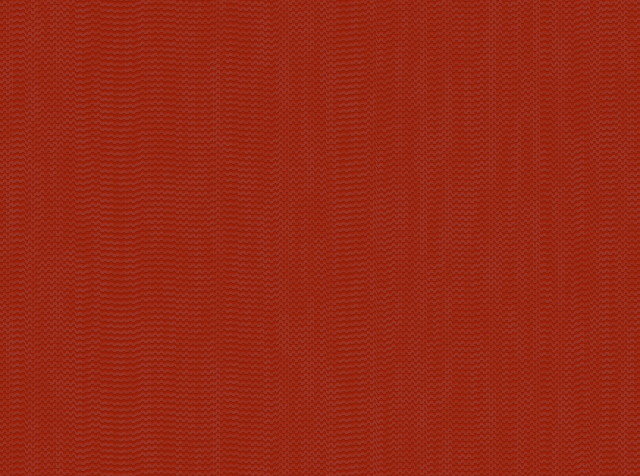
Reproduce this texture procedurally as a Shadertoy shader.

```glsl
// Fine red knit: rows of small squared yarn loops over a saturated ground.
// Each row is a distance to a rounded square wave; columns of stitches differ
// in level and loop height, and cellular noise fades them in narrow streaks.

const vec2  REPEATS     = vec2(51.0, 80.0);   // stitches across, rows up
const float LOOPS       = 2.0;                // loops in each stitch
const float LOOP_LOW    = 0.10;               // flattest wave, in rows
const float LOOP_HIGH   = 0.30;               // tallest wave, in rows
const float LOOP_ROUND  = 0.22;               // larger is closer to a sine
const float YARN_HALF   = 0.235;              // half width of yarn, in rows
const float STEP_HEIGHT = 0.80;               // level change between stitches
const float STEP_WIDTH  = 0.20;               // width of that change
const float SHADE       = 0.11;               // darkness below each loop
const float STREAK_ROWS = 6.0;                // length of a faded streak
const vec3  GROUND_RED  = vec3(0.608, 0.126, 0.038);
const vec3  YARN_RED    = vec3(0.608, 0.176, 0.106);
const vec3  FADED_RED   = vec3(0.612, 0.204, 0.146);
const float TAU         = 6.2831853;

float hash(vec2 p) {
    vec3 q = fract(vec3(p.xyx) * 0.1031);
    q += dot(q, q.yzx + 33.33);
    return fract((q.x + q.y) * q.z);
}

// Random value per column, blended along the column.
float columnStreak(float column, float row) {
    float y = row / STREAK_ROWS + 7.0 * hash(vec2(column, 3.0));
    float cell = floor(y);
    return mix(hash(vec2(column, cell)), hash(vec2(column, cell + 1.0)),
               smoothstep(0.0, 1.0, y - cell));
}

// Resting height of a column of stitches.
float columnLevel(float column) {
    return STEP_HEIGHT * (hash(vec2(column, 17.0)) - 0.5);
}

// Level that steps quickly at the border between two columns.
float steppedLevel(float x) {
    float border = floor(x + 0.5);
    float blend = smoothstep(-STEP_WIDTH, STEP_WIDTH, x - border);
    return mix(columnLevel(border - 1.0), columnLevel(border), blend);
}

void mainImage(out vec4 fragColor, in vec2 fragCoord) {
    vec2 stitch = fragCoord / iResolution.xy * REPEATS;
    float pixel = REPEATS.y / iResolution.y;
    float cellAspect = LOOPS * REPEATS.x / iResolution.x / pixel;
    float column = floor(stitch.x);

    // Rounded square wave and its slope, both in row units
    float loopHeight = mix(LOOP_LOW, LOOP_HIGH, hash(vec2(column, 29.0)));
    float angle = TAU * LOOPS * stitch.x;
    float s = sin(angle);
    float bend = s * s + LOOP_ROUND;
    float wave = loopHeight * s * inversesqrt(bend);
    float slope = loopHeight * LOOP_ROUND * TAU * cos(angle)
                * cellAspect / (bend * sqrt(bend));

    // Signed distance to the closest yarn centre
    float height = stitch.y + wave + steppedLevel(stitch.x);
    float offset = (fract(height) - 0.5) * inversesqrt(1.0 + 0.25 * slope * slope);
    float edge = 0.03 + 0.42 * pixel;
    float yarn = 1.0 - smoothstep(YARN_HALF - edge, YARN_HALF + edge, abs(offset));

    // Yarn colour fades along single legs of the stitches
    float leg = floor(stitch.x * LOOPS);
    float fade = 0.7 * columnStreak(leg + 200.0, stitch.y)
               + 0.3 * hash(vec2(leg, floor(height) + 50.0));
    vec3 yarnColor = mix(YARN_RED, FADED_RED, smoothstep(0.2, 0.8, fade));
    vec3 color = mix(GROUND_RED, yarnColor, yarn);

    // Thin shadow under each loop
    float shadow = 1.0 - smoothstep(0.0, 0.10 + edge, abs(offset + YARN_HALF + 0.07));
    color *= 1.0 - SHADE * shadow;
    fragColor = vec4(color, 1.0);
}
```
